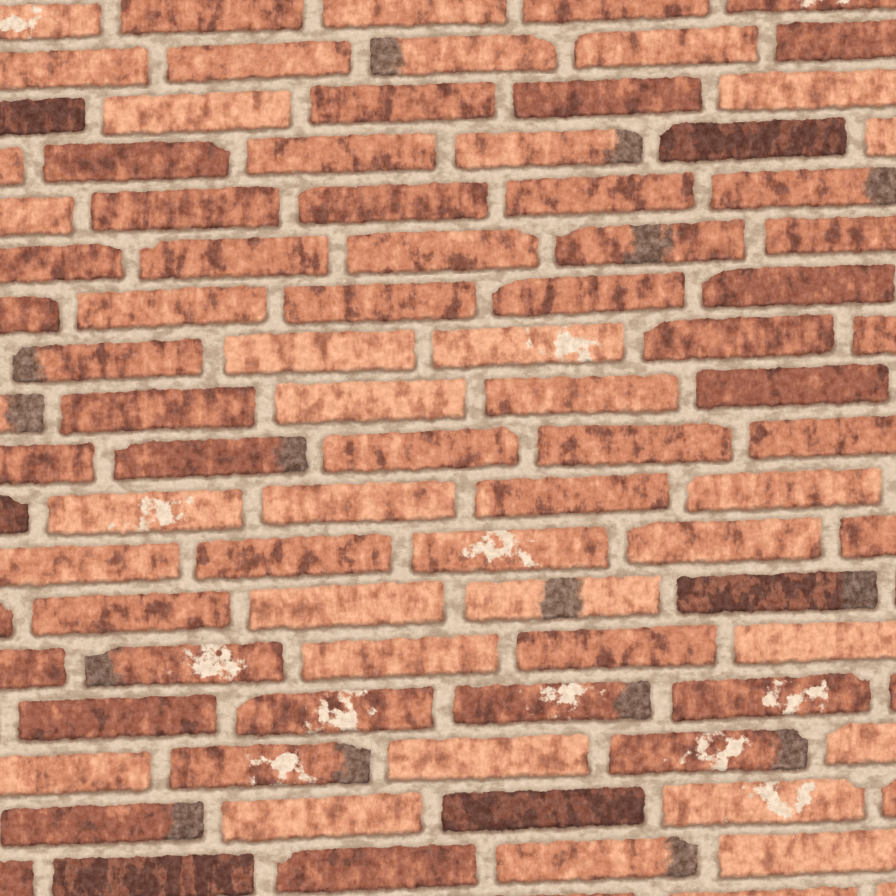
Give the GLSL for this texture, as a WebGL 2 fragment shader.

```glsl
#version 300 es
precision highp float;
// Weathered orange brick wall with pale mortar, slightly tilted courses.
uniform vec2 u_resolution;
out vec4 fragColor;

float hash(vec2 p) {
  vec3 q = fract(p.xyx * vec3(0.1031, 0.1030, 0.0973));
  q += dot(q, q.yzx + 33.33);
  return fract((q.x + q.y) * q.z);
}

vec2 gradient(vec2 cell) {
  float angle = 6.2832 * hash(cell + 57.0);
  return vec2(cos(angle), sin(angle));
}

float gradientNoise(vec2 p) {
  vec2 i = floor(p), f = p - i;
  vec2 w = f * f * f * (f * (f * 6.0 - 15.0) + 10.0);
  vec2 e = vec2(0.0, 1.0);
  float low = mix(dot(gradient(i), f), dot(gradient(i + e.yx), f - e.yx), w.x);
  float high = mix(dot(gradient(i + e), f - e), dot(gradient(i + e.yy), f - e.yy), w.x);
  return mix(low, high, w.y);
}

float fbm(vec2 p) {
  float sum = 0.0, amplitude = 1.0;
  for (int i = 0; i < 4; i++) {
    sum += amplitude * gradientNoise(p);
    p = p * 2.03 + 17.3;
    amplitude *= 0.55;
  }
  return sum;
}

float roundedBox(vec2 p, vec2 halfSize, float radius) {
  vec2 q = abs(p) - halfSize + radius;
  return length(max(q, 0.0)) + min(max(q.x, q.y), 0.0) - radius;
}

vec3 mortarColor(vec2 uv, float edge, float below) {
  vec3 color = mix(vec3(0.76, 0.66, 0.56), vec3(0.89, 0.80, 0.70), smoothstep(-0.5, 0.15, fbm(uv * vec2(40.0, 60.0))));
  color += 0.06 * fbm(uv * 150.0);
  // Contact shadow, strongest under a brick
  float shadow = (1.0 - smoothstep(0.0, 0.006, edge)) * mix(0.35, 1.0, below);
  return mix(color, vec3(0.58, 0.46, 0.38), shadow);
}

vec3 brickColor(vec2 uv, vec2 local, vec2 id, float edge) {
  vec3 umber = vec3(0.42, 0.27, 0.23);
  float tone = hash(id + 3.7);
  float blotch = fbm(uv * vec2(40.0, 36.0) + id * 5.0);
  float streak = fbm(uv * vec2(60.0, 18.0) + id * 9.0);
  float grain = fbm(uv * 120.0);

  float light = tone + 0.6 * blotch + 0.45 * streak;
  vec3 color = mix(vec3(0.64, 0.39, 0.31), vec3(0.84, 0.55, 0.42), smoothstep(0.05, 0.6, light));
  color = mix(color, vec3(0.96, 0.70, 0.55), smoothstep(0.6, 1.15, light));

  // Burnt bricks and dark flecks
  float burnt = step(hash(id + 21.4), 0.12);
  color = mix(color, umber, burnt * smoothstep(-0.5, 0.2, blotch + streak * 0.7));
  color = mix(color, umber, 0.8 * smoothstep(0.1, 0.65, -blotch - streak * 0.5) * (1.0 - 0.75 * tone));

  // Sooty grey patch at one end or in the middle
  float place = floor(hash(id + 8.2) * 3.0) - 1.0;
  float patchDistance = abs(local.x - place * 0.095) - 0.02 + 0.016 * blotch;
  float sooty = step(hash(id + 40.6), 0.15) * (1.0 - smoothstep(-0.006, 0.009, patchDistance));
  color = mix(color, vec3(0.49, 0.40, 0.35) + 0.1 * grain, 0.85 * sooty);

  // Rare lime stains, gathered in one spot
  float stained = step(hash(id + 63.1), 0.08);
  vec2 spot = vec2(0.1 * (hash(id + 71.0) - 0.5), 0.0);
  float stain = smoothstep(0.0, 0.4, 0.55 + fbm(uv * 45.0 + 80.0) - 22.0 * length((local - spot) * vec2(0.8, 1.4)));
  color = mix(color, vec3(0.96, 0.87, 0.77), stained * stain);

  // Worn rim, darker along the lower edge
  float rim = smoothstep(-0.005, 0.0, edge);
  color *= 1.0 - rim * mix(0.06, 0.27, smoothstep(0.008, -0.016, local.y));
  return color + 0.1 * grain;
}

void main() {
  vec2 uv = gl_FragCoord.xy / u_resolution;
  float pixel = 1.0 / min(u_resolution.x, u_resolution.y);

  // Courses rise to the right and grow slightly taller downward
  float depth = 0.9935 - uv.y + 0.035 * (uv.x - 0.5);
  depth += 0.0022 * gradientNoise(uv * vec2(6.0, 14.0));
  float course = depth * (18.67 - depth) + 0.5;
  float row = floor(course);

  // Joints swing back and forth every four courses
  float stagger = 0.54 - 0.036 * row + 0.27 * sin(1.5708 * row);
  float along = uv.x * (4.42 - 0.022 * row) - stagger;
  vec2 id = vec2(floor(along), row);
  vec2 local = (vec2(along, -course) - vec2(id.x, -row) + vec2(-0.5, 0.5)) * vec2(0.238, 0.0565);
  local += 0.003 * (vec2(hash(id + 11.0), hash(id + 12.0)) - 0.5);
  local.y += (hash(id + 13.0) - 0.5) * 0.02 * local.x;

  // Ragged outline with bitten ends on some bricks
  vec2 halfSize = vec2(0.1095, 0.0222) - 0.0025 * vec2(hash(id + 14.0), hash(id + 15.0));
  float edge = roundedBox(local, halfSize, 0.005);
  edge += 0.0026 * fbm(uv * 55.0) + 0.0008 * gradientNoise(uv * 200.0);
  float side = hash(id + 16.0) < 0.5 ? -1.0 : 1.0;
  float bite = local.x * side * 0.45 + local.y - 0.059 + 0.008 * fbm(uv * 30.0);
  if (hash(id + 17.0) < 0.3) edge = max(edge, bite);

  float below = smoothstep(0.0, -0.02, local.y);
  vec3 color = mix(brickColor(uv, local, id, edge), mortarColor(uv, edge, below), smoothstep(-pixel, pixel, edge));
  fragColor = vec4(clamp(color, 0.0, 1.0), 1.0);
}
```
